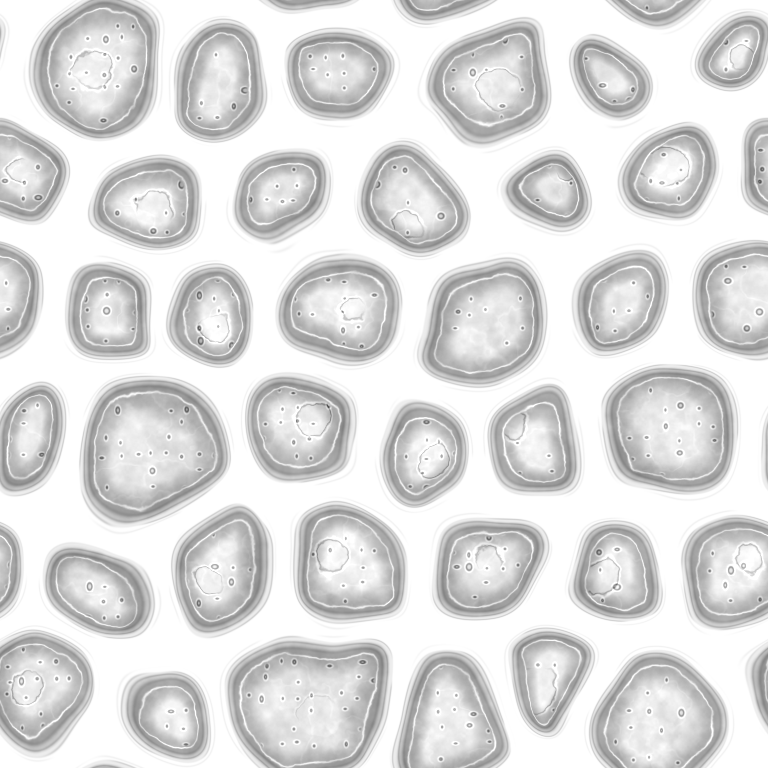
This pattern is drawn by a WebGL 2 fragment shader. Its source:

```glsl
#version 300 es
precision highp float;

uniform vec2 u_resolution;
out vec4 outColor;

const float GRID = 6.0;        // cells per side; even, so the staggered rows wrap
const float ROUNDNESS = 9.0;   // lower values give rounder corners
const float WALL = 0.125;      // depth of the bright membrane line

float hash(vec2 p) {
    return fract(sin(dot(p, vec2(127.1, 311.7))) * 43758.5);
}

vec2 hash2(vec2 p) {
    return vec2(hash(p), hash(p + 57.3));
}

// Value noise that wraps after a whole number of lattice steps
float noise(vec2 uv, float period) {
    vec2 p = uv * period;
    vec2 i = floor(p), f = fract(p);
    f = f * f * (3.0 - 2.0 * f);
    vec2 a = mod(i, period), b = mod(i + 1.0, period);
    return mix(mix(hash(a), hash(vec2(b.x, a.y)), f.x),
               mix(hash(vec2(a.x, b.y)), hash(b), f.x), f.y);
}

float fbm(vec2 uv, float period) {
    float sum = 0.0, gain = 0.5;
    for (int i = 0; i < 4; i++) {
        sum += gain * noise(uv, period);
        period *= 2.0;
        gain *= 0.5;
    }
    return sum / 0.9375;
}

float stroke(float d, float width) {
    return exp(-d * d / (width * width));
}

// Cell centre in xy, size weight in z
vec3 site(vec2 id) {
    vec2 w = mod(id, GRID);
    float stagger = mod(w.y, 2.0) * 0.5 - 0.25;
    vec2 jitter = (hash2(w + 3.7) - 0.5) * 0.44;
    float size = hash(w + 19.1);
    return vec3(id + 0.5 + vec2(stagger, 0.0) + jitter, 0.3 * size * size);
}

float power(vec2 p, vec3 s) {
    return dot(p - s.xy, p - s.xy) - s.z;
}

vec2 nearestCell(vec2 p) {
    vec2 best = floor(p);
    float least = 1e5;
    for (int k = 0; k < 25; k++) {
        vec2 id = floor(p) + vec2(k % 5, k / 5) - 2.0;
        float d = power(p, site(id));
        if (d < least) { least = d; best = id; }
    }
    return best;
}

// Depth inside a rounded polygon: smooth minimum of the distances to its sides
float cellDepth(vec2 p, vec2 id, float margin) {
    vec3 own = site(id);
    float sum = 0.0;
    vec2 slope = vec2(0.0);
    for (int k = 0; k < 25; k++) {
        if (k == 12) continue;
        vec3 other = site(id + vec2(k % 5, k / 5) - 2.0);
        vec2 axis = other.xy - own.xy;
        float side = (power(p, other) - power(p, own)) / (2.0 * length(axis));
        float weight = exp(-ROUNDNESS * side);
        sum += weight;
        slope += weight * normalize(axis);
    }
    return (-log(sum) / ROUNDNESS - margin) / max(length(slope) / sum, 0.32);
}

// Tiny bubbles: dark rim with a bright fringe
float specks(vec2 uv, float count) {
    vec2 g = uv * count, id = mod(floor(g), count);
    vec2 q = fract(g) - 0.5 - (hash2(id) - 0.5) * 0.4;
    float stretch = mix(0.75, 1.3, hash(id + 8.2));
    float radius = mix(0.03, 0.19, pow(hash(id + 4.6), 5.0));
    float d = length(q * vec2(stretch, 1.0 / stretch)) - radius;
    float tone = 0.13 * stroke(d - 0.11, 0.06) - 0.3 * stroke(d, 0.065);
    return tone * step(0.52, hash(id + 2.9));
}

// Large ragged vacuole, present in about half of the cells
float vacuole(vec2 p, vec2 id, float ragged, float broken, float px) {
    vec2 w = mod(id, GRID);
    vec2 centre = site(id).xy + (hash2(w + 31.0) - 0.5) * 0.3;
    float radius = mix(0.09, 0.18, hash(w + 41.0));
    float d = length(p - centre) - radius + 0.09 * (ragged - 0.5);
    float fill = 0.03 * (1.0 - smoothstep(0.0, 0.02, d));
    float rim = 0.12 * stroke(d - 0.016, max(0.01, px)) - 0.2 * stroke(d, max(0.007, 0.7 * px));
    return (fill + rim * broken) * step(0.45, hash(w + 53.0));
}

void main() {
    vec2 uv = gl_FragCoord.xy / u_resolution;
    float px = GRID / u_resolution.y;
    float thin = max(0.007, 0.7 * px);

    // Cell outline with gently bent sides
    vec2 bend = vec2(noise(uv, 14.0), noise(uv + 0.5, 14.0)) - 0.5;
    vec2 p = uv * GRID + 0.13 * bend;
    vec2 id = nearestCell(p);
    float margin = mix(0.045, 0.095, hash(mod(id, GRID) + 11.0));
    float depth = cellDepth(p, id, margin);

    float drift = noise(uv, 18.0) - 0.5;
    float ragged = fbm(uv, 54.0);
    float grain = fbm(uv, 72.0) - 0.5;
    float layer = depth + 0.035 * drift;
    float membrane = depth - WALL + 0.05 * (ragged - 0.5);

    // Layered outer wall
    float tone = 1.0 - 0.07 * smoothstep(-0.008, 0.008, depth);
    tone -= 0.16 * smoothstep(0.012, 0.04, layer);
    tone -= 0.15 * smoothstep(0.045, 0.085, layer);
    tone -= 0.09 * stroke(layer - 0.034, thin) + 0.06 * stroke(layer - 0.075, 0.012);
    tone += (0.12 * drift + 0.1 * grain) * smoothstep(0.01, 0.04, depth);

    // Pale body, darker towards the wall
    float inside = smoothstep(-px, px, membrane);
    float body = mix(0.67, 0.91, smoothstep(-0.01, 0.23, membrane));
    float crease = 1.0 - smoothstep(0.0, 0.05, abs(fbm(uv + 0.25, 24.0) - 0.5));
    body += 0.16 * grain + 0.07 * drift + 0.03 * crease;
    body += specks(uv, 48.0) * smoothstep(0.01, 0.04, membrane);
    float broken = smoothstep(0.25, 0.5, noise(uv + 0.3, 20.0));
    body += vacuole(p, id, ragged, broken, px) * smoothstep(0.0, 0.03, membrane);
    tone = mix(tone, body, inside);

    // Bright membrane line and faint outer halos
    tone += stroke(membrane, max(0.009, 0.8 * px)) * mix(0.16, 0.36, noise(uv + 0.7, 48.0));
    tone -= 0.14 * stroke(depth, thin) * smoothstep(0.2, 0.6, noise(uv, 24.0));
    tone -= 0.05 * stroke(layer + 0.03, thin) * smoothstep(0.45, 0.7, noise(uv + 0.4, 18.0));

    outColor = vec4(vec3(clamp(tone, 0.0, 1.0)), 1.0);
}
```
